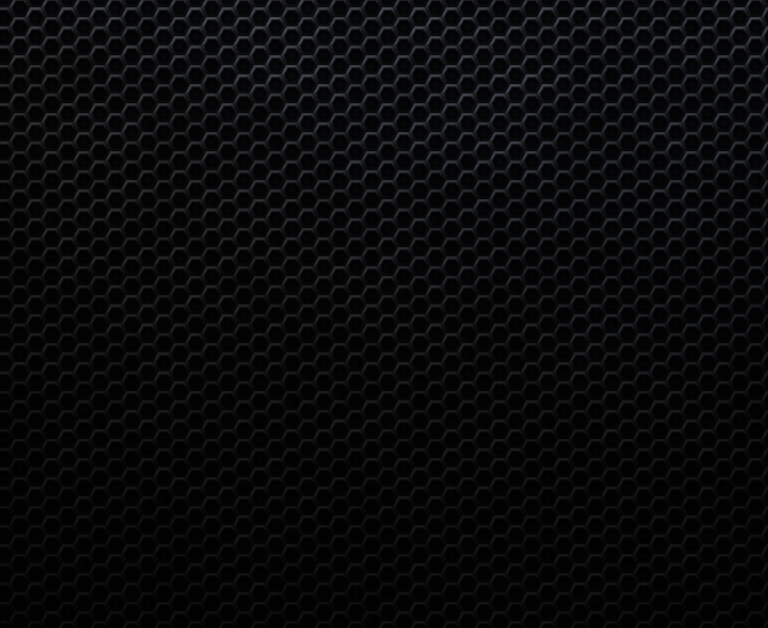
Write a WebGL 2 fragment shader that draws this pattern.

```glsl
#version 300 es
precision highp float;
// Dark perforated hexagonal mesh, lit from the upper left and fading downwards.
// A staggered lattice finds the nearest hole; a hexagonal distance shapes the
// web and its soft bevel, and hashes give slight unevenness from hole to hole.

uniform vec2 u_resolution;
out vec4 outColor;

const float SQRT3 = 1.7320508;
const vec2 REPEATS = vec2(24.0, 32.75);
const vec2 LATTICE_PHASE = vec2(0.61, -0.37);
const vec3 HOLE_COLOR = vec3(0.014, 0.014, 0.017);
const vec3 WEB_COLOR = vec3(0.085, 0.086, 0.092);
const vec3 RIM_COLOR = vec3(0.180, 0.181, 0.184);
const vec3 COOL_TINT = vec3(0.93, 1.0, 1.09);

float hash(vec2 p) {
  vec3 q = fract(p.xyx * vec3(0.1031, 0.1030, 0.0973));
  q += dot(q, q.yzx + 33.33);
  return fract((q.x + q.y) * q.z);
}

float valueNoise(vec2 p) {
  vec2 cell = floor(p);
  vec2 t = fract(p);
  t = t * t * (3.0 - 2.0 * t);
  float low = mix(hash(cell), hash(cell + vec2(1.0, 0.0)), t.x);
  float high = mix(hash(cell + vec2(0.0, 1.0)), hash(cell + 1.0), t.x);
  return mix(low, high, t.y);
}

// Offset from the nearest hole centre in xy, lattice index of the hole in zw.
vec4 nearestHole(vec2 p) {
  vec2 period = vec2(SQRT3, 1.0);
  vec2 evenId = floor(p / period + 0.5);
  vec2 oddId = floor(p / period) + 0.5;
  vec2 a = p - evenId * period;
  vec2 b = p - oddId * period;
  return dot(a, a) < dot(b, b) ? vec4(a, evenId) : vec4(b, oddId);
}

// Flat-topped hexagon: 0 at the centre, 0.5 on the cell border.
float hexDistance(vec2 p) {
  p = abs(p);
  return max(p.y, dot(p, vec2(0.5 * SQRT3, 0.5)));
}

float softBand(float d, float centre, float halfWidth) {
  return 1.0 - smoothstep(0.0, halfWidth, abs(d - centre));
}

// Overall falloff: brightest at the top, a little right of the middle.
float lighting(vec2 uv) {
  float vertical = mix(0.27, 1.08, pow(uv.y, 1.7));
  float side = 1.0 - 0.55 * pow(abs(uv.x - 0.62), 2.0);
  return vertical * side;
}

vec3 meshColor(vec2 p, float pixel) {
  vec4 hole = nearestHole(p);
  float d = hexDistance(hole.xy);
  float soft = max(0.06, pixel);

  // Web around a dark hole
  float web = smoothstep(0.37 - soft, 0.37 + soft, d);
  vec3 color = mix(HOLE_COLOR, WEB_COLOR, web);

  // Bevel: light on the upper left of the rim, shade on the lower right
  vec2 direction = hole.xy / max(length(hole.xy), 0.001);
  float facing = dot(direction, vec2(-0.45, 0.893));
  float rim = softBand(d, 0.41, 0.12 + 0.5 * pixel);
  color += RIM_COLOR * rim * smoothstep(-0.05, 0.85, facing);
  color *= 1.0 - 0.55 * web * smoothstep(0.0, 0.9, -facing);

  // Faint glow on the floor of the hole
  float glow = 1.0 - smoothstep(0.05, 0.30, length(hole.xy + vec2(0.0, 0.08)));
  color += 0.016 * glow;

  // Uneven brightness between holes
  return color * mix(0.86, 1.14, hash(hole.zw * 2.0 + 130.0));
}

void main() {
  vec2 uv = gl_FragCoord.xy / u_resolution;
  vec2 p = vec2(uv.x, uv.y - 1.0) * REPEATS * vec2(SQRT3, 1.0);
  p -= LATTICE_PHASE * vec2(SQRT3, 1.0);
  float pixel = REPEATS.y / u_resolution.y;

  vec3 color = meshColor(p, pixel) * lighting(uv);

  // Cool cast towards the upper right, broad stains and fine grain
  color *= mix(vec3(1.0), COOL_TINT, smoothstep(0.5, 1.5, uv.x + uv.y));
  color *= mix(0.90, 1.10, valueNoise(uv * 9.0));
  color += 0.008 * (valueNoise(p * 5.0 + 300.0) - 0.5);

  outColor = vec4(max(color, 0.0), 1.0);
}
```
